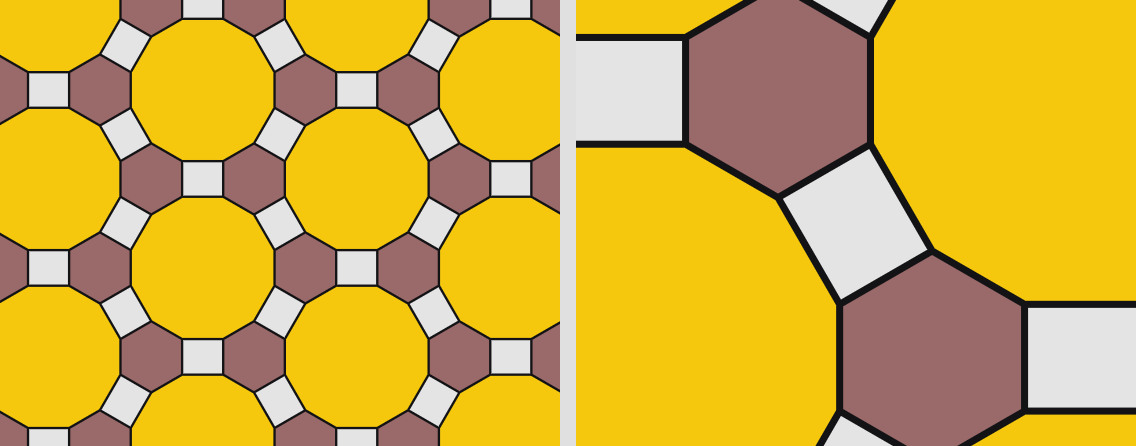
Left: the whole. Right: its middle third, enlarged.
This pattern is drawn by a Shadertoy shader. Its source:

```glsl
// Tiling of twelve-sided plates, hexagons and rectangles with dark outlines.
// Each point is moved to its nearest plate on a triangular lattice of spacing 1,
// then measured along the two families of plate sides.

// Offset from the nearest centre of the triangular lattice
vec2 nearestCentre(vec2 p) {
    vec2 cell = vec2(sqrt(3.0), 1.0);
    vec2 a = mod(p + 0.5 * cell, cell) - 0.5 * cell;
    vec2 b = mod(p, cell) - 0.5 * cell;
    return dot(a, a) < dot(b, b) ? a : b;
}

void mainImage(out vec4 fragColor, in vec2 fragCoord) {
    float pixel = 3.1475 / iResolution.x;
    vec2 p = abs(nearestCentre(fragCoord * pixel - vec2(1.139, 0.001)));

    // Reach towards neighbouring plates and towards hexagon centres
    float toPlate = max(p.y, dot(p, vec2(sqrt(0.75), 0.5)));
    float toHexagon = max(p.x, dot(p, vec2(0.5, sqrt(0.75))));

    // Signed distances to the three kinds of side
    float rectangleSide = toPlate - 0.4;
    float hexagonSide = toHexagon - 0.7 / sqrt(3.0);
    float rectangleEnd = 2.0 * toHexagon - sqrt(3.0) * toPlate - 0.2 / sqrt(3.0);
    float plate = max(rectangleSide, hexagonSide);

    // Flat fill and distance to the nearest outline
    vec3 colour = vec3(0.96, 0.785, 0.05);
    float outline = -plate;
    if (plate > 0.0) {
        bool inHexagon = rectangleEnd > 0.0;
        colour = inHexagon ? vec3(0.605, 0.412, 0.412) : vec3(0.894);
        outline = min(inHexagon ? hexagonSide : rectangleSide, abs(rectangleEnd));
    }

    // Outline, smoothed over one pixel
    float fill = clamp((outline - 0.0066) / pixel + 0.5, 0.0, 1.0);
    fragColor = vec4(mix(vec3(0.075, 0.075, 0.085), colour, fill), 1.0);
}
```
